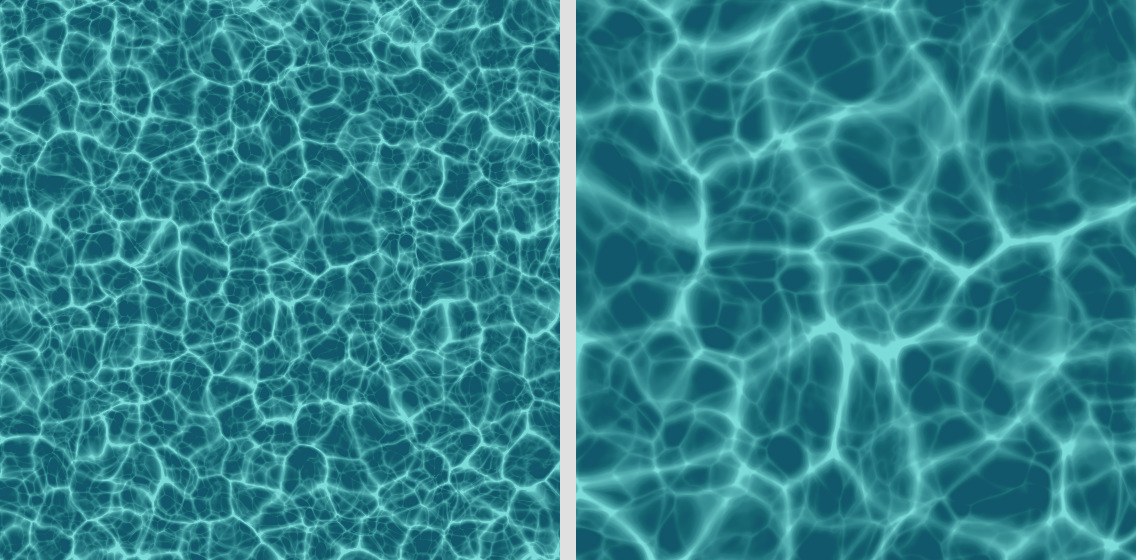
Left, the full canvas; right, a detail of the centre.
Reproduce this texture procedurally as a Shadertoy shader.

```glsl
const vec3 ABYSS = vec3(0.07, 0.345, 0.425);
const vec3 DEEP  = vec3(0.08, 0.40, 0.44);
const vec3 TEAL  = vec3(0.14, 0.47, 0.51);
const vec3 SHOAL = vec3(0.21, 0.56, 0.58);
const vec3 GLOW  = vec3(0.31, 0.67, 0.68);
const vec3 GLINT = vec3(0.48, 0.86, 0.85);

float hash(vec2 p) {
    return fract(sin(dot(p, vec2(127.1, 311.7))) * 43758.5453);
}

vec2 hash2(vec2 p) {
    return vec2(hash(p), hash(p + 57.3));
}

float noise(vec2 p) {
    vec2 i = floor(p), f = fract(p);
    f = f * f * (3.0 - 2.0 * f);
    return mix(mix(hash(i), hash(i + vec2(1, 0)), f.x),
               mix(hash(i + vec2(0, 1)), hash(i + vec2(1, 1)), f.x), f.y);
}

float fbm(vec2 p) {
    float sum = 0.0, amplitude = 0.5;
    for (int i = 0; i < 4; i++) {
        sum += amplitude * noise(p);
        p = mat2(1.6, 1.2, -1.2, 1.6) * p + 7.3;
        amplitude *= 0.5;
    }
    return sum / 0.9375;
}

// Bends the plane so that straight cell walls become wavy
vec2 warp(vec2 p, float frequency, float amount) {
    vec2 q = p * frequency;
    return p + amount * (vec2(noise(q + 3.1), noise(q + 41.7)) - 0.5);
}

// Light gathered along cell walls, strongest where three walls meet
float causticWeb(vec2 p, float falloff) {
    vec2 cell = floor(p), f = fract(p);
    vec3 nearest = vec3(8.0);
    for (int y = -1; y <= 1; y++)
    for (int x = -1; x <= 1; x++) {
        vec2 offset = vec2(x, y);
        vec2 seed = offset + 0.5 + 0.9 * (hash2(cell + offset) - 0.5);
        float d = length(seed - f);
        if (d < nearest.x) nearest = vec3(d, nearest.xy);
        else if (d < nearest.y) nearest = vec3(nearest.x, d, nearest.y);
        else nearest.z = min(nearest.z, d);
    }
    float gap = nearest.y - nearest.x;
    float wall = exp(-falloff * (sqrt(gap * gap + 0.001) - 0.032));
    float node = exp(-4.0 * (nearest.z - nearest.x));
    return wall * (0.65 + 0.75 * node);
}

// Thin faint streaks inside the cells
float filaments(vec2 p) {
    float ridge = 1.0 - abs(2.0 * fbm(p) - 1.0);
    return pow(ridge, 5.0);
}

vec3 waterColor(float light) {
    vec3 color = mix(ABYSS, DEEP, smoothstep(0.04, 0.13, light));
    color = mix(color, TEAL, smoothstep(0.11, 0.21, light));
    color = mix(color, SHOAL, smoothstep(0.20, 0.36, light));
    color = mix(color, GLOW, smoothstep(0.34, 0.57, light));
    return mix(color, GLINT, smoothstep(0.54, 0.92, light));
}

void mainImage(out vec4 fragColor, in vec2 fragCoord) {
    vec2 uv = fragCoord / iResolution.y;
    vec2 p = warp(warp(uv, 13.0, 0.030), 38.0, 0.011);

    // Uneven strength along the walls, and small patches of finer web
    float strength = 0.5 + noise(p * 19.0 + 11.0);
    float finePatch = 0.3 + 0.6 * noise(uv * 15.0 + 29.0);

    float light = 0.60 * strength * causticWeb(p * 15.0, 10.0);
    light += 0.46 * finePatch * (1.7 - 0.7 * strength) * causticWeb(p * 24.0 + 17.0, 9.0);
    light += 0.26 * finePatch * causticWeb(p * 43.0 + 5.0, 7.0);

    // Soft depth changes and rippled grain
    light += 0.17 * (filaments(p * 27.0) - 0.45);
    light += 0.24 * (fbm(p * 46.0 + 9.0) - 0.5);
    light += 0.05 * (noise(uv * 9.0 + 53.0) - 0.5) + 0.03;

    fragColor = vec4(waterColor(light), 1.0);
}
```
